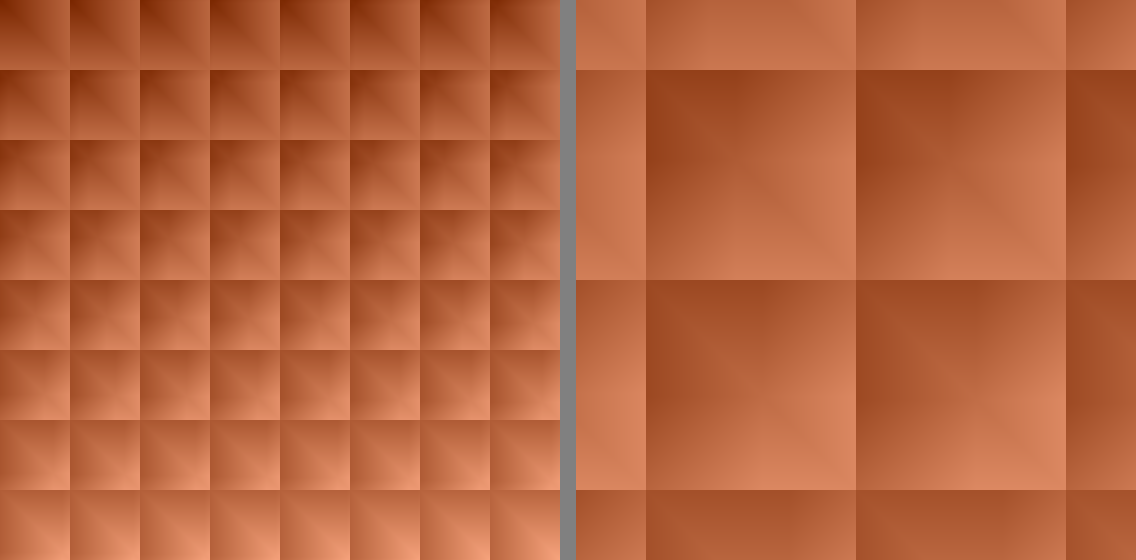
Left: the whole. Right: its middle third, enlarged.
Write a Shadertoy shader that draws this pattern.

```glsl
// Copper grid of 8 by 8 shaded tiles whose diagonal folds shift from tile to tile.

#define TILES 8.0
#define MID_COLOR vec3(0.72, 0.392, 0.241)
#define TONE_RANGE 0.5
#define SAMPLES 2

// Midpoint between the smallest and largest component.
float lightness(vec3 c) {
    float low = min(c.x, min(c.y, c.z));
    float high = max(c.x, max(c.y, c.z));
    return 0.5 * (low + high);
}

// Tile shading: x runs right, y runs down, z grows with the tile's reading order.
vec3 tileColor(vec2 uv) {
    vec2 grid = clamp(vec2(uv.x, 1.0 - uv.y), 0.0, 0.99999) * TILES;
    vec2 tile = floor(grid);
    float depth = (tile.y * TILES + tile.x) / (TILES * TILES - 1.0);
    float tone = lightness(vec3(fract(grid), depth));
    return clamp(MID_COLOR + TONE_RANGE * (tone - 0.5), 0.0, 1.0);
}

void mainImage(out vec4 fragColor, in vec2 fragCoord) {
    // Average subsamples to smooth the tile borders.
    vec3 sum = vec3(0.0);
    for (int j = 0; j < SAMPLES; j++) {
        for (int i = 0; i < SAMPLES; i++) {
            vec2 offset = (vec2(i, j) + 0.5) / float(SAMPLES) - 0.5;
            sum += tileColor((fragCoord + offset) / iResolution.xy);
        }
    }
    fragColor = vec4(sum / float(SAMPLES * SAMPLES), 1.0);
}
```
